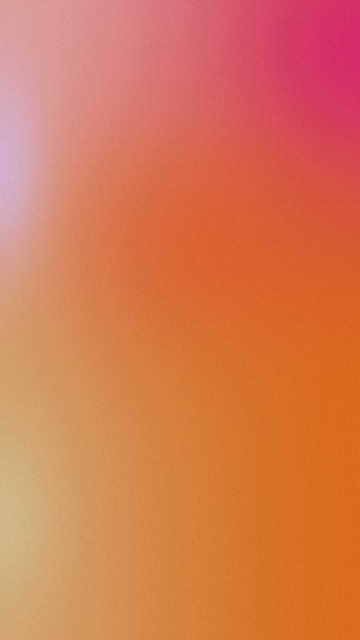
Reproduce this background procedurally as a Shadertoy shader.

```glsl
const vec3 ROSE      = vec3(0.86, 0.62, 0.60);
const vec3 CRIMSON   = vec3(0.84, 0.26, 0.36);
const vec3 SAND      = vec3(0.82, 0.63, 0.43);
const vec3 ORANGE    = vec3(0.85, 0.42, 0.11);
const vec3 VERMILION = vec3(0.86, 0.36, 0.15);
const vec3 MAGENTA   = vec3(0.83, 0.17, 0.42);
const vec3 LILAC     = vec3(0.83, 0.70, 0.84);
const vec3 STRAW     = vec3(0.81, 0.74, 0.56);

const float GRAIN_CELLS  = 288.0;  // grain cells across the width
const float GRAIN_AMOUNT = 0.022;

float hash(vec2 p) {
    return fract(sin(dot(p, vec2(127.1, 311.7))) * 43758.5453);
}

// Elliptical Gaussian falloff, 1 at the centre
float glow(vec2 uv, vec2 centre, vec2 radius) {
    vec2 d = (uv - centre) / radius;
    return exp(-dot(d, d));
}

void mainImage(out vec4 fragColor, in vec2 fragCoord) {
    vec2 uv = fragCoord / iResolution.xy;

    // Two horizontal ramps, blended from bottom to top
    vec3 lower = mix(SAND, ORANGE, smoothstep(-0.1, 1.0, uv.x));
    vec3 upper = mix(ROSE, CRIMSON, smoothstep(0.0, 1.0, uv.x));
    vec3 color = mix(lower, upper, smoothstep(0.4, 0.9, uv.y));

    // Soft light pools
    color = mix(color, VERMILION, 0.70 * glow(uv, vec2(0.55, 0.62), vec2(0.40, 0.20)));
    color = mix(color, MAGENTA,   0.95 * glow(uv, vec2(1.02, 0.93), vec2(0.26, 0.14)));
    color = mix(color, LILAC,     0.90 * glow(uv, vec2(0.00, 0.74), vec2(0.12, 0.15)));
    color = mix(color, STRAW,     0.80 * glow(uv, vec2(0.00, 0.19), vec2(0.16, 0.15)));

    // Fine film grain
    vec2 cell = floor(fragCoord / iResolution.x * GRAIN_CELLS);
    color += (hash(cell) - 0.5) * GRAIN_AMOUNT;

    fragColor = vec4(color, 1.0);
}
```
